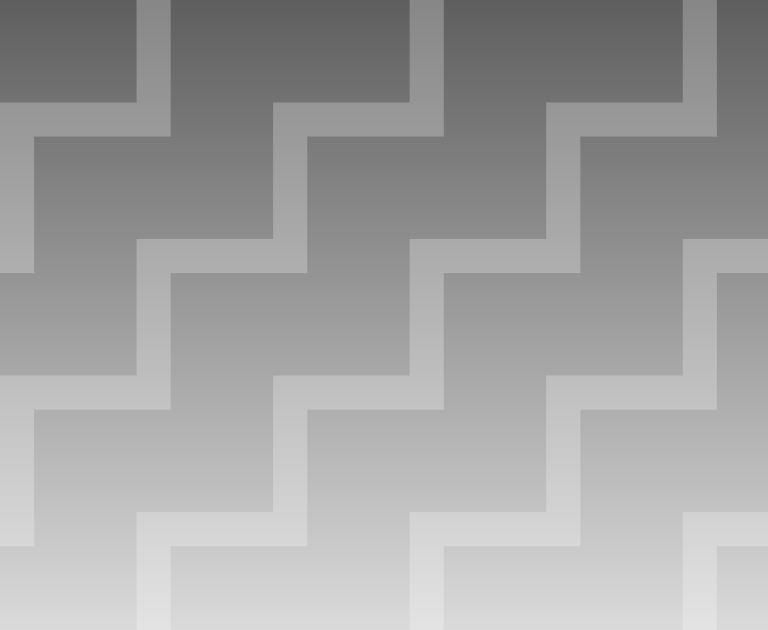
Reproduce this pattern procedurally as a WebGL 1 fragment shader.

```glsl
precision highp float;

uniform vec2 u_resolution;

// Stair step length as a fraction of the canvas height
const float STEP_SIZE = 0.21675;
// Band width as a fraction of one step
const float BAND_WIDTH = 0.25;
const float BAND_OPACITY = 0.25;
const vec3 TOP_GRAY = vec3(0.370);
const vec3 BOTTOM_GRAY = vec3(0.855);
const vec3 BAND_COLOR = vec3(1.0);

// Signed distance to an axis-aligned box, with square corners
float boxDistance(vec2 p, vec2 center, vec2 halfSize) {
  vec2 d = abs(p - center) - halfSize;
  return max(d.x, d.y);
}

// One tread and one riser sharing the corner at the origin, y pointing down
float stairDistance(vec2 p, float width) {
  float halfWidth = 0.5 * width;
  float halfLength = 0.5 * (1.0 + width);
  float tread = boxDistance(p, vec2(halfLength, -halfWidth), vec2(halfLength, halfWidth));
  float riser = boxDistance(p, vec2(halfWidth, halfLength - width), vec2(halfWidth, halfLength));
  return min(tread, riser);
}

// Stairs repeated on the odd points of a checkerboard lattice
float staircaseDistance(vec2 p, float width) {
  vec2 cell = floor(p);
  float nearest = 10.0;
  for (int j = -1; j <= 1; j++) {
    for (int i = -1; i <= 1; i++) {
      vec2 corner = cell + vec2(float(i), float(j));
      if (mod(corner.x + corner.y, 2.0) > 0.5) {
        nearest = min(nearest, stairDistance(p - corner, width));
      }
    }
  }
  return nearest;
}

// Edge coverage over one pixel
float coverage(float dist, float pixel) {
  return clamp(0.5 - dist / pixel, 0.0, 1.0);
}

void main() {
  vec2 uv = gl_FragCoord.xy / u_resolution.y;

  // Lattice anchored at the top left corner
  vec2 p = vec2(uv.x, 1.0 - uv.y) / STEP_SIZE;
  float pixel = 1.0 / (u_resolution.y * STEP_SIZE);

  // Vertical gradient under translucent bands
  vec3 color = mix(BOTTOM_GRAY, TOP_GRAY, uv.y);
  float band = coverage(staircaseDistance(p, BAND_WIDTH), pixel);
  color = mix(color, BAND_COLOR, BAND_OPACITY * band);

  gl_FragColor = vec4(color, 1.0);
}
```
